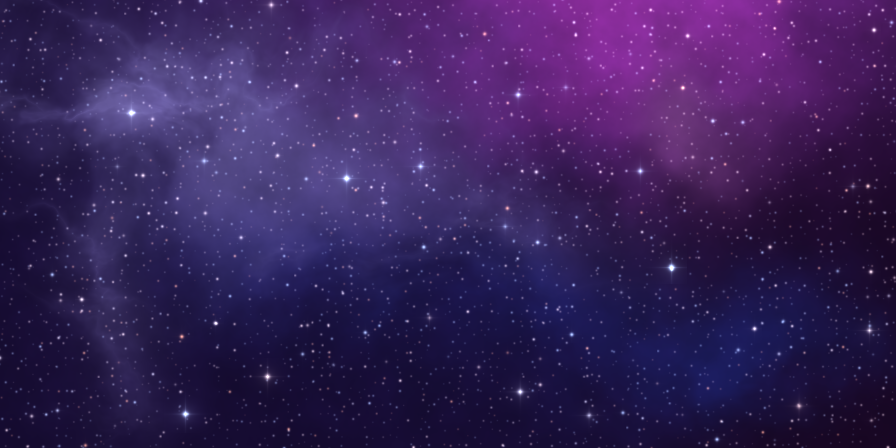
A Shadertoy shader for this texture:

```glsl
const vec3 INDIGO  = vec3(0.085, 0.045, 0.195);
const vec3 MAROON  = vec3(0.090, 0.022, 0.125);
const vec3 BLUE    = vec3(0.105, 0.110, 0.370);
const vec3 VIOLET  = vec3(0.240, 0.110, 0.400);
const vec3 MAGENTA = vec3(0.600, 0.190, 0.660);
const vec3 LILAC   = vec3(0.420, 0.375, 0.640);
const vec3 MAUVE   = vec3(0.490, 0.270, 0.540);

float hash(vec2 p) {
    return fract(sin(dot(p, vec2(127.1, 311.7))) * 43758.5453);
}

vec2 hash2(vec2 p) {
    return vec2(hash(p), hash(p + 37.3));
}

float noise(vec2 p) {
    vec2 i = floor(p), f = fract(p);
    f = f * f * (3.0 - 2.0 * f);
    float low = mix(hash(i), hash(i + vec2(1, 0)), f.x);
    float high = mix(hash(i + vec2(0, 1)), hash(i + vec2(1, 1)), f.x);
    return mix(low, high, f.y);
}

float fbm(vec2 p) {
    float sum = 0.0, amp = 0.5;
    for (int i = 0; i < 6; i++) {
        sum += amp * noise(p);
        p = mat2(1.6, 1.2, -1.2, 1.6) * p + 7.1;
        amp *= 0.5;
    }
    return sum;
}

// Soft elliptical patch, tilted by an angle
float patchAt(vec2 p, vec2 center, vec2 size, float angle) {
    float c = cos(angle), s = sin(angle);
    vec2 q = mat2(c, -s, s, c) * (p - center) / size;
    return exp(-dot(q, q));
}

// One star per grid cell at most; spike adds a halo and a cross flare
vec3 stars(vec2 p, float scale, float density, float radius, float spike) {
    vec2 cell = floor(p * scale);
    vec2 center = (cell + 0.2 + 0.6 * hash2(cell + scale)) / scale;
    vec2 d = abs(p - center);
    float present = step(hash(cell + 2.7 * scale), density);
    float power = hash(cell + 5.3 * scale);
    float r = radius * (0.75 + 0.5 * power);

    float light = exp(-dot(d, d) / (r * r));
    float halo = 0.35 * exp(-length(d) / (2.0 * r));
    float cross = exp(-d.x / (2.2 * r) - d.y / (0.35 * r))
                + exp(-d.y / (2.2 * r) - d.x / (0.35 * r));
    light += spike * (halo + 0.55 * cross);

    float warmth = hash(cell + 9.1 * scale);
    vec3 tint = mix(vec3(0.68, 0.80, 1.0), vec3(1.0, 0.90, 0.92), smoothstep(0.2, 0.6, warmth));
    tint = mix(tint, vec3(1.0, 0.66, 0.50), smoothstep(0.82, 0.95, warmth));
    return tint * light * present * mix(0.2, 1.0, power * power);
}

vec3 nebula(vec2 p) {
    vec2 warp = vec2(fbm(p * 2.6), fbm(p * 2.6 + 19.4)) - 0.5;
    vec2 q = p + 0.32 * warp;
    float billow = fbm(q * 3.2 + 4.0);
    float wisp = 1.0 - abs(2.0 * fbm(q * vec2(3.0, 4.5) + 11.0) - 1.0);
    float texture1 = smoothstep(0.22, 0.72, billow);

    // Dark sky: blue low in the middle, maroon on the right
    vec3 color = mix(INDIGO, MAROON, smoothstep(1.1, 1.75, q.x + 0.25 * q.y));
    float blue = patchAt(q, vec2(0.90, 0.42), vec2(0.55, 0.24), -0.3)
               + 0.8 * patchAt(q, vec2(1.68, 0.18), vec2(0.34, 0.18), 0.2);
    color = mix(color, BLUE, clamp(blue * (0.3 + 0.8 * texture1), 0.0, 1.0));

    // Magenta glow along the top
    float haze = patchAt(q, vec2(1.30, 1.02), vec2(0.85, 0.38), -0.1);
    float glow = patchAt(q, vec2(1.40, 1.00), vec2(0.54, 0.27), -0.08);
    color = mix(color, VIOLET, haze * 0.8);
    color = mix(color, MAGENTA, glow * (0.65 + 0.4 * texture1));

    // Lilac cloud falling from upper left, with a column below it
    float cloud = patchAt(q, vec2(0.30, 0.74), vec2(0.48, 0.22), -0.35)
                + 0.55 * patchAt(q, vec2(0.90, 0.67), vec2(0.46, 0.16), -0.4)
                + 0.45 * patchAt(q, vec2(0.19, 0.32), vec2(0.13, 0.30), 0.1);
    float cover = cloud * (0.16 + 0.62 * texture1 + 0.38 * pow(wisp, 8.0));
    color = mix(color, LILAC, clamp(cover, 0.0, 0.95));

    // Small mauve puff inside the glow
    float puff = patchAt(q, vec2(1.60, 0.71), vec2(0.13, 0.11), -0.6);
    color = mix(color, MAUVE, puff * (0.2 + 0.5 * texture1));
    return color * (0.86 + 0.28 * fbm(p * 14.0));
}

void mainImage(out vec4 fragColor, in vec2 fragCoord) {
    vec2 p = fragCoord / iResolution.y;
    vec3 color = nebula(p);

    // Star layers from dust to bright flares
    vec3 light = 0.45 * stars(p, 58.0, 0.40, 0.0022, 0.0);
    light += 0.85 * stars(p + 3.1, 33.0, 0.38, 0.0026, 0.0);
    light += stars(p + 5.7, 15.0, 0.30, 0.0034, 0.15);
    light += 1.2 * stars(p + 8.3, 6.0, 0.30, 0.0052, 0.8);
    color += light * (1.0 - 0.5 * color);
    fragColor = vec4(clamp(color, 0.0, 1.0), 1.0);
}
```
